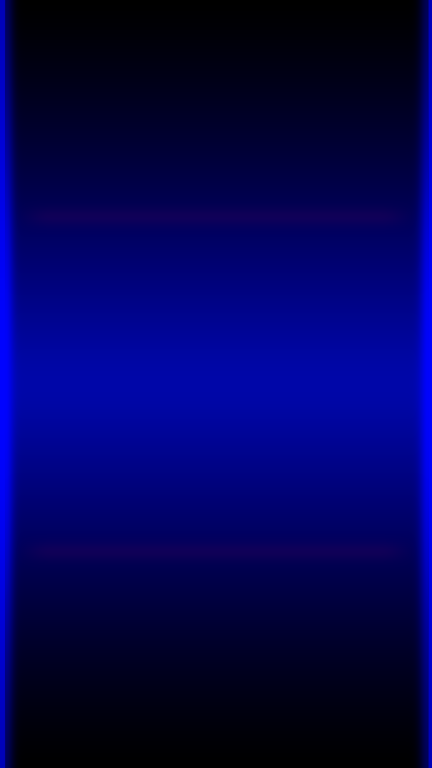
A WebGL 2 fragment shader for this background:

```glsl
#version 300 es
precision highp float;

uniform vec2 u_resolution;
out vec4 fragColor;

// Bell curve around zero with the given width
float bell(float x, float width) {
    return exp(-x * x / (width * width));
}

// Light tube along a side: x is the distance from that side
float sideLight(float x, float tubeWidth, float glowWidth, float height) {
    float middle = bell(height, 0.3);
    float tube = 1.0 - smoothstep(tubeWidth - 0.003, tubeWidth + 0.003, x);
    float glow = bell(max(x - tubeWidth, 0.0), glowWidth);
    return max(tube * mix(0.7, 1.0, middle), glow * mix(0.3, 0.97, middle));
}

void main() {
    vec2 uv = gl_FragCoord.xy / u_resolution;
    float height = abs(uv.y - 0.5);

    // Horizontal band, rounded at its crest and black at both ends
    float rounded = sqrt(height * height + 0.0016);
    float band = 0.735 * pow(max(1.0 - 2.0 * rounded, 0.0), 1.3);
    vec3 color = vec3(0.0, 0.025 * bell(height, 0.12), band);

    // Faint violet lines above and below the crest
    float inside = smoothstep(0.03, 0.12, uv.x) * smoothstep(0.03, 0.12, 1.0 - uv.x);
    color.r += 0.06 * inside * bell(height - 0.218, 0.012);

    // Blue tubes on both sides
    float left = sideLight(uv.x, 0.013, 0.018, height);
    float right = sideLight(1.0 - uv.x, 0.009, 0.019, height);
    float light = max(left, right);
    color = mix(color, vec3(0.0, 0.01, 1.0), light);

    fragColor = vec4(color, 1.0);
}
```
